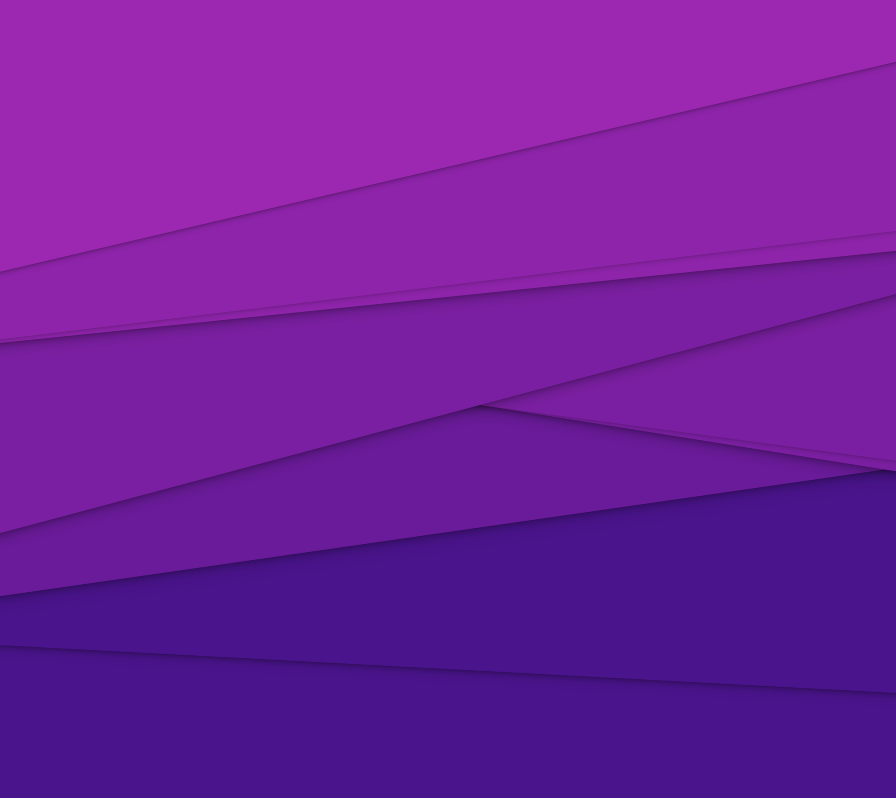
A Shadertoy shader for this background:

```glsl
// Sheet colours, from the lowest to the topmost
const vec3 INDIGO = vec3(0.290, 0.078, 0.549);
const vec3 DEEP_PURPLE = vec3(0.416, 0.106, 0.604);
const vec3 PURPLE = vec3(0.482, 0.122, 0.635);
const vec3 ORCHID = vec3(0.557, 0.141, 0.667);
const vec3 MAGENTA = vec3(0.612, 0.153, 0.694);

// Edge heights at the left and right sides of the canvas
const vec2 FLOOR_EDGE = vec2(0.1915, 0.1316);
const vec2 DEEP_EDGE = vec2(0.2529, 0.4137);
const vec2 WEDGE_EDGE = vec2(0.5882, 0.4094);
const vec2 WEDGE_CREASE = vec2(0.5731, 0.4225);
const vec2 MIDDLE_EDGE = vec2(0.3319, 0.6316);
const vec2 ORCHID_EDGE = vec2(0.5702, 0.6857);
const vec2 ORCHID_CREASE = vec2(0.5746, 0.7105);
const vec2 TOP_EDGE = vec2(0.6594, 0.9225);

// Shadow styles: strength, and reach as a share of the canvas height
const vec2 SOFT_SHADOW = vec2(0.32, 0.0065);
const vec2 FLOOR_SHADOW = vec2(0.34, 0.0045);
const vec2 THIN_SHADOW = vec2(0.32, 0.0028);
const vec2 CREASE_SHADOW = vec2(0.20, 0.0028);

// Signed distance above a straight edge, in canvas heights
float edgeDistance(vec2 uv, vec2 edge) {
    float slope = (edge.y - edge.x) * iResolution.y / iResolution.x;
    return (uv.y - mix(edge.x, edge.y, uv.x)) / sqrt(1.0 + slope * slope);
}

// Lays a sheet above an edge and darkens what lies just below it
vec3 laySheet(vec3 below, vec3 sheet, vec2 uv, vec2 edge, vec2 shadow) {
    float d = edgeDistance(uv, edge);
    float halfPixel = 0.6 / iResolution.y;
    float shade = shadow.x * exp(min(d, 0.0) / shadow.y);
    return mix(below * (1.0 - shade), sheet, smoothstep(-halfPixel, halfPixel, d));
}

void mainImage(out vec4 fragColor, in vec2 fragCoord) {
    vec2 uv = fragCoord / iResolution.xy;

    // Dark sheets at the bottom
    vec3 color = laySheet(INDIGO, INDIGO, uv, FLOOR_EDGE, FLOOR_SHADOW);
    color = laySheet(color, DEEP_PURPLE, uv, DEEP_EDGE, SOFT_SHADOW);

    // Folded wedge, partly hidden by the middle sheet
    color = laySheet(color, PURPLE, uv, WEDGE_EDGE, SOFT_SHADOW);
    color = laySheet(color, PURPLE, uv, WEDGE_CREASE, CREASE_SHADOW);
    color = laySheet(color, PURPLE, uv, MIDDLE_EDGE, SOFT_SHADOW);

    // Bright sheets at the top
    color = laySheet(color, ORCHID, uv, ORCHID_EDGE, SOFT_SHADOW);
    color = laySheet(color, ORCHID, uv, ORCHID_CREASE, CREASE_SHADOW);
    color = laySheet(color, MAGENTA, uv, TOP_EDGE, THIN_SHADOW);

    fragColor = vec4(color, 1.0);
}
```
